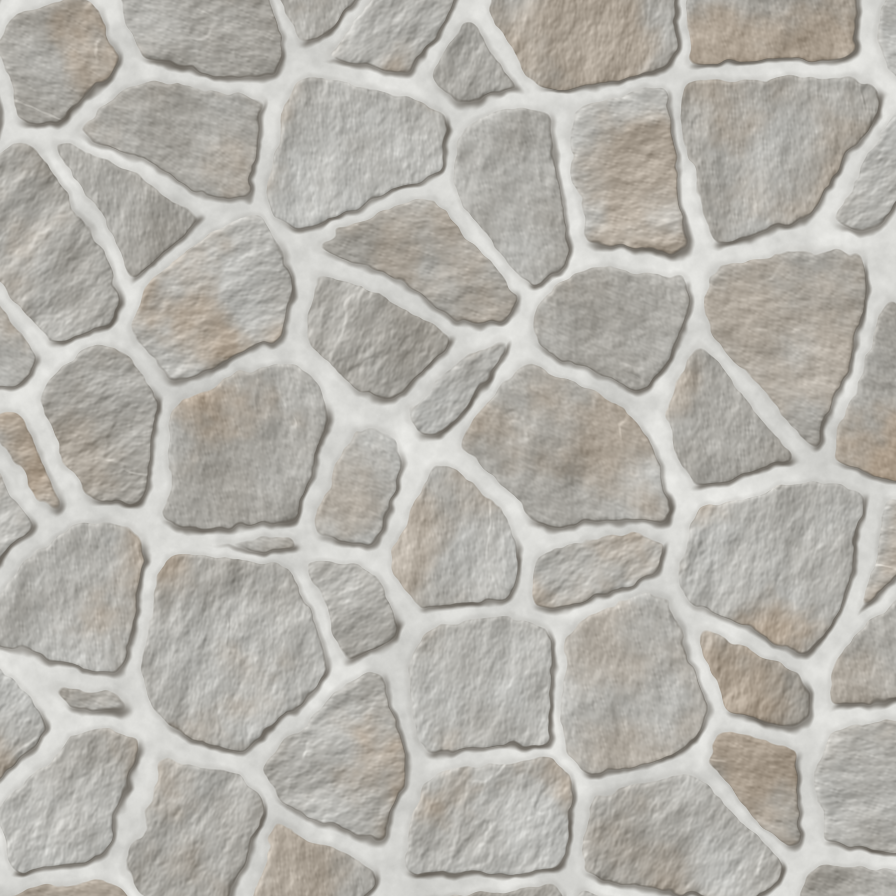
Reproduce this texture procedurally as a three.js fragment shader.

```glsl
// Crazy-paved wall of pale split stone set in wide, light mortar joints.
// A weighted Voronoi diagram lays out the stones; fractal relief lit from
// the upper left gives the cleft faces, the bright rims and the dark undercuts.
varying vec2 vUv;

const float GRID = 6.6;                    // stones across the canvas
const vec2 LIGHT = vec2(-0.64, 0.77);      // direction towards the light

vec3 hash3(vec2 p) {
  vec3 q = fract(vec3(p.xyx) * vec3(0.1031, 0.1030, 0.0973));
  q += dot(q, q.yxz + 33.33);
  return fract((q.xxy + q.yzz) * q.zyx);
}

float noise(vec2 p) {
  vec2 i = floor(p), f = fract(p);
  f = f * f * (3.0 - 2.0 * f);
  return mix(mix(hash3(i).x, hash3(i + vec2(1.0, 0.0)).x, f.x),
             mix(hash3(i + vec2(0.0, 1.0)).x, hash3(i + 1.0).x, f.x), f.y);
}

float fbm(vec2 p) {
  float sum = 0.0, amp = 0.5;
  for (int i = 0; i < 5; i++) {
    sum += amp * noise(p);
    p = mat2(1.6, 1.2, -1.2, 1.6) * p + 17.3;
    amp *= 0.54;
  }
  return sum;
}

// Stone centre in grid units (xy) and its size weight (z).
vec3 site(vec2 cell) {
  vec3 h = hash3(cell + 41.0);
  return vec3(cell + 0.05 + 0.9 * h.xy, 0.45 * h.z);
}

// Returns the soft distance to the joint centre (x) and the outward normal (yz).
vec3 stoneEdge(vec2 p, out vec2 id) {
  vec2 base = floor(p);
  float best = 100.0;
  vec3 own = vec3(0.0);
  for (int y = -2; y <= 2; y++)
  for (int x = -2; x <= 2; x++) {
    vec2 cell = base + vec2(float(x), float(y));
    vec3 s = site(cell);
    float power = dot(p - s.xy, p - s.xy) - s.z;
    if (power < best) { best = power; own = s; id = cell; }
  }
  // Exponential soft minimum over all sides rounds the corners.
  float total = 0.0;
  vec2 normal = vec2(0.0);
  for (int y = -2; y <= 2; y++)
  for (int x = -2; x <= 2; x++) {
    vec2 cell = base + vec2(float(x), float(y));
    if (distance(cell, id) < 0.5) continue;
    vec3 s = site(cell);
    vec2 across = s.xy - own.xy;
    float len = max(length(across), 0.02);
    float d = (dot(p - s.xy, p - s.xy) - s.z - best) / (2.0 * len);
    float w = exp(-22.0 * d);
    total += w;
    normal += w * across / len;
  }
  return vec3(-log(total) / (22.0 * GRID), normal / total);
}

// Split-stone height: fine grain plus a few broken ledges.
float cleft(vec2 p) {
  float ledge = 2.4 * fbm(p * 5.0);
  float terrace = floor(ledge) + smoothstep(0.92, 1.0, fract(ledge));
  return fbm(p * 15.0) + 0.09 * terrace * smoothstep(0.25, 0.6, noise(p * 9.0 + 5.0));
}

void main() {
  vec2 p = vUv;

  // Bent and chipped outlines
  vec2 bend = vec2(fbm(p * 9.0), fbm(p * 9.0 + 60.0)) - 0.5;
  vec2 chip = vec2(noise(p * 75.0), noise(p * 75.0 + 30.0)) - 0.5;
  vec2 id;
  vec3 edge = stoneEdge((p + 0.035 * bend + 0.005 * chip) * GRID, id);
  float inset = edge.x - mix(0.006, 0.014, noise(p * 13.0 + 9.0));
  float facing = dot(edge.yz, LIGHT);
  vec3 kind = hash3(id + 7.0);

  // Relief, stretched along a grain direction of each stone
  float a = 6.283 * kind.x;
  mat2 grain = mat2(cos(a), -1.6 * sin(a), sin(a), 1.6 * cos(a));
  vec2 origin = kind.yz * 40.0;
  vec2 reach = LIGHT * 0.0014;
  float relief = cleft(grain * (p - reach) + origin) - cleft(grain * (p + reach) + origin);

  // Stone colour: grey tone per stone, cloudy mottling, rusty patches
  float cloud = fbm(p * 11.0 + origin);
  float tone = clamp(0.55 * kind.y + 1.3 * cloud - 0.4, 0.0, 1.0);
  vec3 stone = mix(vec3(0.60, 0.585, 0.555), vec3(0.745, 0.745, 0.73), tone);
  float rust = smoothstep(0.5, 0.75, fbm(p * 7.0 + origin.yx)) * (0.3 + 0.6 * kind.z);
  stone = mix(stone, vec3(0.67, 0.605, 0.53), rust);
  stone += 1.5 * relief;
  float rim = 1.0 - smoothstep(0.0, 0.006, inset);
  stone += 0.11 * rim * facing;

  // Mortar: pale, trowelled and slightly sandy
  float sand = fbm(p * 60.0) - 0.5;
  vec3 mortar = vec3(0.85, 0.85, 0.835) + 0.12 * sand + 0.09 * (noise(p * 16.0) - 0.5);

  // Undercut shadow on the sides turned away from the light
  vec3 color = mix(mortar, stone, smoothstep(-0.001, 0.001, inset));
  float under = smoothstep(-0.007, -0.001, inset) * (1.0 - smoothstep(0.0, 0.0025, inset));
  float shade = under * (0.12 + 0.85 * smoothstep(0.0, 0.7, -facing));
  color = mix(color, vec3(0.39, 0.37, 0.34), shade * (0.6 + 0.4 * noise(p * 40.0)));

  gl_FragColor = vec4(clamp(color, 0.0, 1.0), 1.0);
}
```
